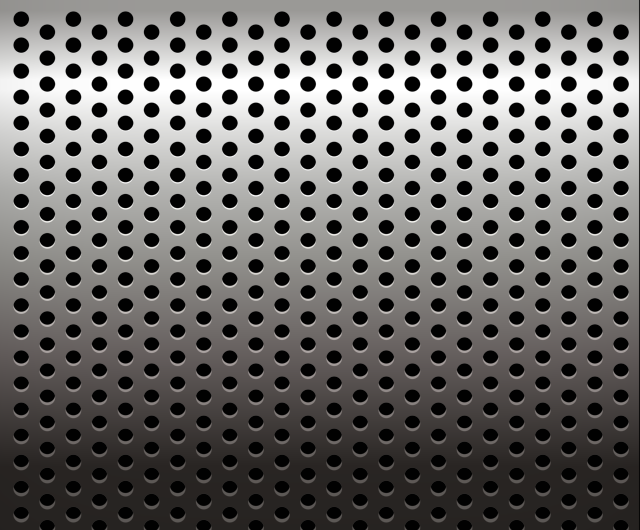
This texture is drawn by a Shadertoy shader. Its source:

```glsl
// Lattice measures, in canvas heights
const float PITCH = 0.0492;
const float HOLE_RADIUS = 0.0148;
const vec2 FIRST_HOLE = vec2(0.0401, 0.0362);
const float LAST_COLUMN = 23.0;
const float MAX_RIM = 0.0070;
const vec3 HOLE_COLOR = vec3(0.004);

// Brushed sheet tone: colour in rgb, depth from the top in w
const int STOP_COUNT = 11;
const vec4 SHEET_STOPS[STOP_COUNT] = vec4[](
    vec4(0.605, 0.600, 0.590, 0.02),
    vec4(0.720, 0.715, 0.710, 0.06),
    vec4(0.870, 0.870, 0.865, 0.11),
    vec4(1.000, 1.000, 1.000, 0.15),
    vec4(1.000, 1.000, 1.000, 0.17),
    vec4(0.860, 0.860, 0.855, 0.25),
    vec4(0.700, 0.700, 0.690, 0.36),
    vec4(0.570, 0.565, 0.550, 0.49),
    vec4(0.395, 0.370, 0.365, 0.67),
    vec4(0.160, 0.145, 0.137, 0.88),
    vec4(0.150, 0.138, 0.130, 1.00));

vec3 sheetColor(float depth) {
    vec3 color = SHEET_STOPS[0].rgb;
    for (int i = 1; i < STOP_COUNT; i++) {
        float from = SHEET_STOPS[i - 1].w;
        float to = SHEET_STOPS[i].w;
        color = mix(color, SHEET_STOPS[i].rgb, clamp((depth - from) / (to - from), 0.0, 1.0));
    }
    return color;
}

// Centre of the nearest hole; every second column drops half a pitch
vec2 nearestHole(vec2 p, vec2 first, float pitch) {
    vec2 cell = (p - first) / pitch;
    float column = clamp(floor(cell.x + 0.5), 0.0, LAST_COLUMN);
    float stagger = 0.5 * mod(column, 2.0);
    float row = max(floor(cell.y - stagger + 0.5), 0.0);
    return first + pitch * vec2(column, row + stagger);
}

float circleDistance(vec2 p, float radius) {
    return length(p) - radius;
}

float coverage(float dist, float blur) {
    return smoothstep(blur, -blur, dist);
}

void mainImage(out vec4 fragColor, in vec2 fragCoord) {
    float pixel = 1.0 / iResolution.y;
    vec2 uv = fragCoord / iResolution.xy;
    vec2 p = vec2(fragCoord.x * pixel, 1.0 - uv.y);

    // Sheet, slightly dimmer towards both sides
    float side = abs(2.0 * uv.x - 1.0);
    vec3 sheet = sheetColor(p.y) * (1.0 - 0.05 * pow(side, 5.0));

    // Lit lower rim, widening down the sheet
    vec2 center = nearestHole(p, FIRST_HOLE, PITCH);
    vec2 local = p - center;
    float blur = 0.75 * pixel;
    float opening = circleDistance(local, HOLE_RADIUS);
    vec3 rim = min(sheet * 1.25 + 0.17, 1.0);
    vec3 color = mix(sheet, rim, coverage(opening, blur));

    // Dark hole: the opening cut by a copy of itself shifted up
    float lift = MAX_RIM * center.y;
    float shifted = circleDistance(local + vec2(0.0, lift), HOLE_RADIUS);
    color = mix(color, HOLE_COLOR, coverage(max(opening, shifted), blur));

    // Thin dark edge on the right
    color *= 1.0 - 0.8 * smoothstep(0.9975, 0.9990, uv.x);

    fragColor = vec4(color, 1.0);
}
```
